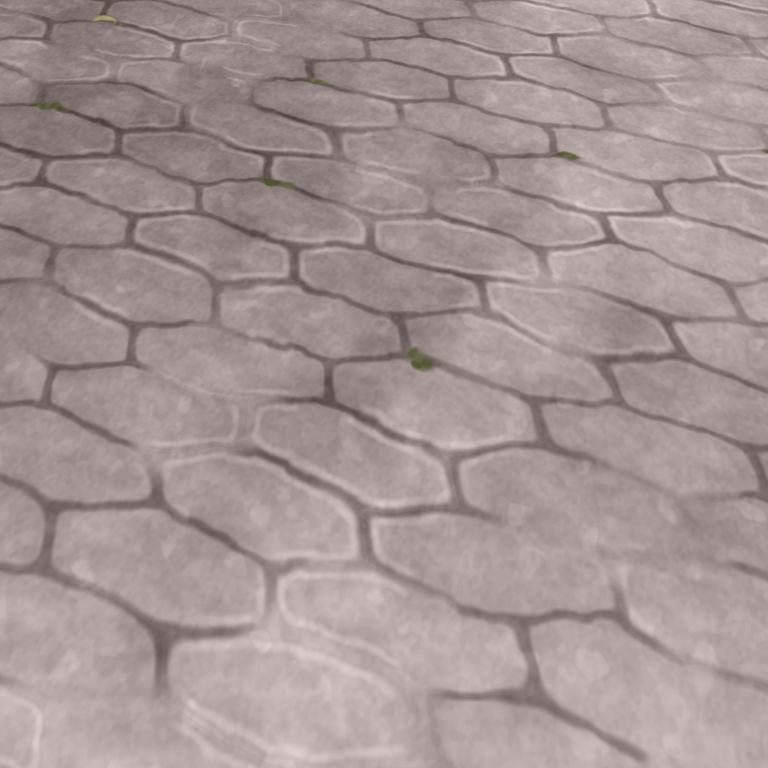
This texture is drawn by a WebGL 2 fragment shader. Its source:

```glsl
#version 300 es
precision highp float;
// Worn hexagonal paving stones receding in perspective, with sandy joints and tufts of grass.
uniform vec2 u_resolution;
out vec4 fragColor;

// Edge vectors of one stone on the ground plane
const vec2 EDGE_TOP = vec2(0.107, 0.004);
const vec2 EDGE_LONG = vec2(0.156, -0.057);
const vec2 EDGE_SHORT = vec2(0.013, -0.052);

float hash(vec2 p) {
    p = fract(p * vec2(0.1031, 0.1137) + 0.37);
    p += dot(p, p.yx + 33.33);
    return fract((p.x + p.y) * p.x * 17.3);
}

// Smooth cellular noise: cell values blended by distance to scattered points
float cellNoise(vec2 p) {
    vec2 base = floor(p);
    float total = 0.0, weights = 0.0;
    for (int j = -1; j <= 1; j++)
    for (int i = -1; i <= 1; i++) {
        vec2 cell = base + vec2(i, j);
        vec2 site = cell + vec2(hash(cell + 11.0), hash(cell + 47.0));
        float w = exp(-5.0 * dot(p - site, p - site));
        total += w * hash(cell + 83.0);
        weights += w;
    }
    return total / weights;
}

// Distance inside the pair of parallel sides along an edge, half a step from the centre
float slabMargin(vec2 d, vec2 edge, vec2 halfStep) {
    vec2 normal = normalize(vec2(-edge.y, edge.x));
    return abs(dot(normal, halfStep)) - abs(dot(normal, d));
}

// Distance to the border of a stone, with rounded corners and wider short joints
float stoneMargin(vec2 d) {
    vec3 m = vec3(slabMargin(d, EDGE_TOP, 0.5 * (EDGE_LONG + EDGE_SHORT)),
                  slabMargin(d, EDGE_LONG, 0.5 * (EDGE_TOP - EDGE_SHORT)),
                  slabMargin(d, EDGE_SHORT, 0.5 * (EDGE_TOP + EDGE_LONG)) - 0.002);
    return -log(dot(exp(-260.0 * m), vec3(1.0))) / 260.0;
}

void main() {
    vec2 p = gl_FragCoord.xy / u_resolution;

    // Perspective ground plane
    float depth = (1.87 - p.y) / 1.336;
    vec2 ground = vec2((p.x - 0.66) / depth, 1.336 * (1.0 / depth - 1.0));
    vec2 wobble = vec2(cellNoise(ground * 9.0), cellNoise(ground * 9.0 + 31.0)) - 0.5;
    vec2 chips = vec2(cellNoise(ground * 42.0), cellNoise(ground * 42.0 + 57.0)) - 0.5;
    vec2 g = ground + 0.017 * wobble + 0.006 * chips;

    // Nearest stone and tufts at the joint crossings
    mat2 lattice = mat2(EDGE_TOP + EDGE_LONG, EDGE_TOP - EDGE_SHORT);
    vec2 nearest = round(inverse(lattice) * g);
    float margin = -1.0, tuft = 0.0;
    vec2 stone = nearest;
    for (int j = -1; j <= 1; j++)
    for (int i = -1; i <= 1; i++) {
        vec2 id = nearest + vec2(i, j);
        vec2 d = g - lattice * id;
        float m = stoneMargin(d);
        if (m > margin) {
            margin = m;
            stone = id;
        }
        vec2 t = d - 0.5 * (EDGE_TOP - EDGE_LONG - EDGE_SHORT) - vec2(0.012, -0.004);
        t = vec2(t.x, t.y + 0.3 * t.x) / vec2(0.026, 0.009) + 1.2 * chips;
        float grows = step(0.84, hash(id + 140.0));
        tuft = max(tuft, grows * smoothstep(1.1, 0.4, length(t)));
    }

    // Broad light over the ground and tone of each stone
    float tone = 0.612 + 0.125 * smoothstep(0.6, 0.0, p.y);
    tone += 0.075 * smoothstep(0.4, 0.95, p.x) * smoothstep(0.3, 0.85, p.y);
    tone -= 0.05 * smoothstep(0.7, 0.0, length(p - vec2(0.1, 1.0)));
    tone += 0.045 * (hash(stone + 60.0) - 0.5);

    // Worn patches, streaks, grain and pale chips
    vec2 streak = mat2(0.94, 0.34, -0.34, 0.94) * ground;
    tone += 0.10 * (cellNoise(ground * 7.0 + 5.0) - 0.5);
    tone += 0.07 * (cellNoise(streak * vec2(20.0, 38.0)) - 0.5);
    tone += 0.055 * (cellNoise(streak * vec2(60.0, 100.0) + 9.0) - 0.5);
    tone += 0.045 * (cellNoise(ground * 190.0) - 0.5);
    tone += 0.05 * smoothstep(0.78, 0.95, cellNoise(ground * 48.0 + 70.0));

    // Joints: dark gaps, partly filled with pale sand towards the front
    float wear = cellNoise(ground * 6.5 + 22.0);
    float sand = smoothstep(0.5, 0.85, wear + 0.25 * smoothstep(0.4, 0.0, p.y));
    float joint = smoothstep(0.007, 0.001, margin);
    float strength = mix(0.5, 1.0, cellNoise(ground * 13.0 + 3.0));
    tone += joint * strength * mix(-0.19, 0.05, sand);
    tone -= 0.035 * exp(-70.0 * max(margin, 0.0));

    // Pale worn rims beside the joints
    float rim = smoothstep(0.004, 0.009, margin) * smoothstep(0.016, 0.010, margin);
    tone += 0.085 * rim * smoothstep(0.4, 0.75, cellNoise(ground * 12.0 + 90.0));

    vec3 color = vec3(tone, tone - 0.052, tone - 0.061);

    // Grass in the upper part, dry leaves at the far left
    float dry = smoothstep(0.88, 0.93, p.y) * smoothstep(0.55, 0.45, p.x);
    vec3 plant = mix(vec3(0.33, 0.36, 0.20), vec3(0.74, 0.71, 0.47), dry);
    plant += 0.15 * (cellNoise(ground * 110.0) - 0.5);
    color = mix(color, plant, 0.85 * tuft * smoothstep(0.38, 0.5, p.y));

    fragColor = vec4(color, 1.0);
}
```
